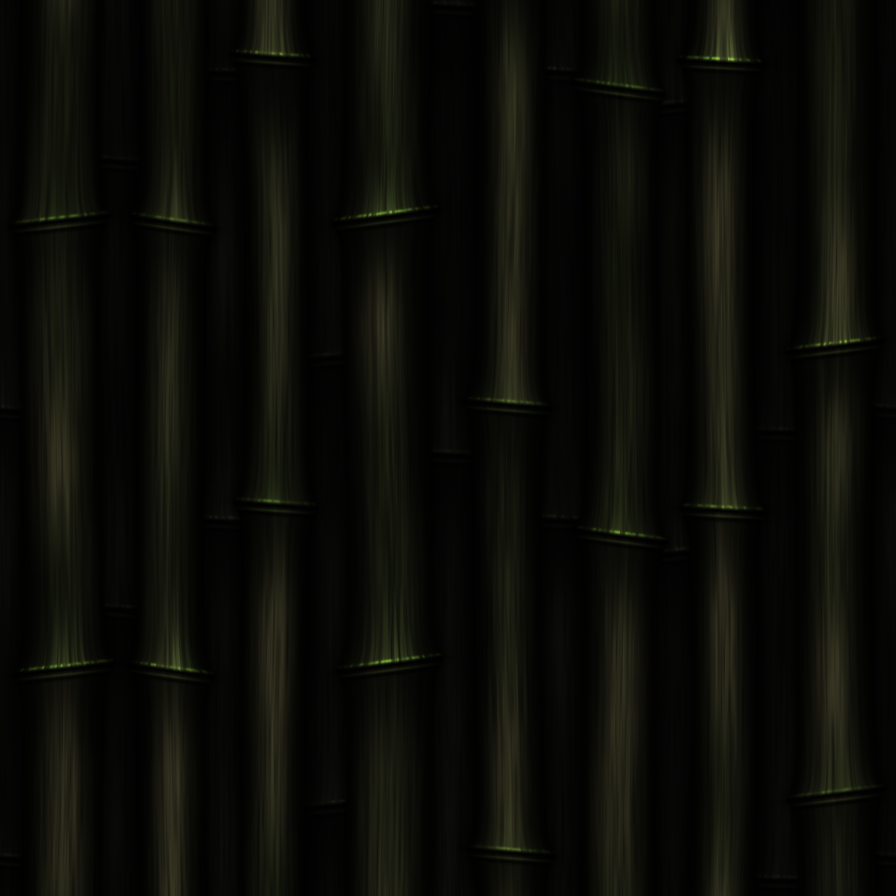
Write a Shadertoy shader that draws this texture.

```glsl
// A dim bamboo thicket: eight jointed stalks across, each with two joints per
// canvas height, in front of a fainter row that fills the gaps. Each stalk is
// a flared vertical band, shaded round and grained with stretched noise.

float hash(vec2 p) {
    p = fract(p * vec2(0.1031, 0.1137));
    p += dot(p, p.yx + 33.33);
    return fract((p.x + p.y) * p.x * 17.0);
}

float noise(vec2 p) {
    vec2 cell = floor(p), f = fract(p);
    f = f * f * (3.0 - 2.0 * f);
    return mix(mix(hash(cell), hash(cell + vec2(1, 0)), f.x),
               mix(hash(cell + vec2(0, 1)), hash(cell + vec2(1, 1)), f.x), f.y);
}

// Soft line of the given half thickness
float line(float d, float thickness) {
    return exp(-d * d / (thickness * thickness));
}

// Offset along x from a stalk axis, wrapped around the canvas
float wrapOffset(float d) {
    return fract(d + 0.5) - 0.5;
}

// Colour in rgb, signed distance to the side of the stalk in w
vec4 stalk(float dx, float y, float halfWidth, float joint, float tilt, float id) {
    float along = (y - joint - tilt * dx) * 2.0;
    float above = fract(along) * 0.5;
    float below = 0.5 - above;
    float e = above < 0.25 ? above : -below;
    float seed = hash(vec2(id * 7.0 + 3.0, mod(floor(along), 2.0) * 13.0 + 5.0));

    // Flared silhouette and round shading
    float w = halfWidth + 0.0125 * (exp(-above / 0.020) + exp(-below / 0.017));
    float u = dx / w;
    float light = exp(-3.2 * u * u) * smoothstep(1.05, 0.7, abs(u));

    // Long fibres, fine scratches and broad blotches
    vec2 grain = vec2(u * halfWidth + id * 1.7 + 3.0, y + seed * 4.0 + 2.0);
    float fibre = noise(grain * vec2(330, 9)) * 0.6 + noise(grain * vec2(650, 22)) * 0.4;
    float blotch = noise(grain * vec2(30, 7));
    float tone = (0.45 + 0.95 * fibre) * (0.55 + 0.75 * blotch);
    tone *= mix(0.35, 1.0, smoothstep(0.0, 0.13, below));
    vec3 colour = mix(vec3(0.105, 0.122, 0.066), vec3(0.145, 0.140, 0.092), blotch)
                * (light * tone + 0.04);

    // Green sheen that gathers above each joint
    float sheen = exp(-above / 0.022) * 0.55 * (0.4 + fibre);
    colour += vec3(0.085, 0.120, 0.040) * sheen * light;
    float glint = line(u - 0.25 * (seed - 0.4), 0.32) * exp(-above / 0.045);
    colour += vec3(0.25, 0.32, 0.15) * glint * seed * seed * fibre * fibre;

    // Joint: bright chipped rim, dark groove, thin ridge and lower crease
    colour *= 1.0 - 0.92 * line(e, 0.0028);
    colour *= 1.0 - 0.70 * line(e + 0.0100, 0.0025);
    float chips = smoothstep(0.25, 0.85, noise(grain * vec2(420, 60)));
    float rimLight = exp(-2.2 * u * u);
    colour += vec3(0.20, 0.30, 0.07) * line(e - 0.0045, 0.0018)
            * rimLight * (0.25 + chips * (0.4 + seed));
    colour += vec3(0.07, 0.085, 0.035) * line(e + 0.0060, 0.0016) * rimLight;
    return vec4(colour, abs(dx) - w);
}

void mainImage(out vec4 fragColor, in vec2 fragCoord) {
    // Per column: half width, joint height, joint tilt, joint height behind
    const vec4 columns[8] = vec4[8](
        vec4(0.0445, 0.253,  0.11, 0.320), vec4(0.0365, 0.251, -0.14, 0.418),
        vec4(0.0355, 0.436, -0.07, 0.101), vec4(0.0480, 0.258,  0.13, 0.492),
        vec4(0.0375, 0.048, -0.08, 0.419), vec4(0.0405, 0.401, -0.13, 0.382),
        vec4(0.0365, 0.430, -0.05, 0.017), vec4(0.0430, 0.113,  0.12, 0.042));
    vec2 p = fragCoord / iResolution.xy;
    float edge = 0.75 / min(iResolution.x, iResolution.y) + 0.0006;
    vec3 colour = vec3(0.006, 0.007, 0.005);

    // Faint row behind, centred on the gaps
    for (int i = 0; i < 8; i++) {
        float id = float(i);
        float dx = wrapOffset(p.x - (id + 1.0) / 8.0);
        vec4 s = stalk(dx, p.y, 0.043, columns[i].w, 0.09 * sin(id * 2.0 + 4.0), id + 20.0);
        vec3 faded = mix(s.rgb, vec3(dot(s.rgb, vec3(0.333))), 0.5) * 0.24 + 0.004;
        colour = mix(colour, faded, smoothstep(edge, -edge, s.w));
    }

    // Front row, casting a soft shadow to both sides
    for (int i = 0; i < 8; i++) {
        float id = float(i);
        float centre = (id + 0.5) / 8.0 + 0.008 * cos(1.5708 * (id - 0.4));
        float sway = 0.0025 * sin(6.2832 * p.y + id * 2.1);
        float dx = wrapOffset(p.x - centre - sway);
        vec4 s = stalk(dx, p.y, columns[i].x, columns[i].y, columns[i].z, id);
        colour *= 1.0 - 0.65 * exp(-max(s.w, 0.0) / 0.009);
        colour = mix(colour, s.rgb, smoothstep(edge, -edge, s.w));
    }
    fragColor = vec4(colour, 1.0);
}
```
